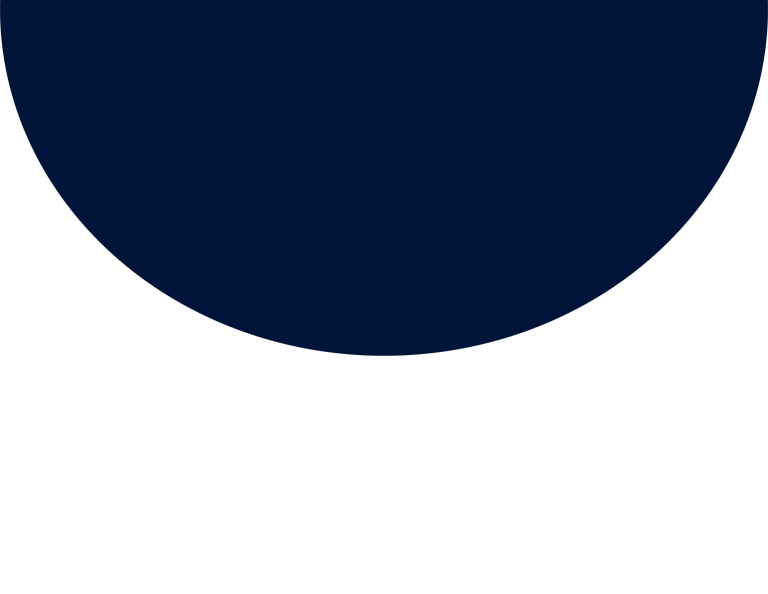
Give the GLSL for this background, as a Shadertoy shader.

```glsl
// Signed distance estimate to an ellipse, from its implicit form and gradient
float ellipseDistance(vec2 p, vec2 radii) {
    float k = length(p / radii);
    float slope = length(p / (radii * radii));
    return k * (k - 1.0) / max(slope, 1e-4);
}

void mainImage(out vec4 fragColor, in vec2 fragCoord) {
    // Canvas units: height is 1, x runs from 0 to the aspect ratio
    float aspect = iResolution.x / iResolution.y;
    vec2 p = fragCoord / iResolution.y;
    float pixel = 1.0 / iResolution.y;

    const vec3 white = vec3(1.0);
    const vec3 navy = vec3(0.0, 0.075, 0.22);

    // Wide bowl hanging from the top, touching both sides
    vec2 center = vec2(0.5 * aspect, 0.985);
    float bowl = ellipseDistance(p - center, vec2(0.5 * aspect, 0.584));
    float coverage = 1.0 - smoothstep(-0.75 * pixel, 0.75 * pixel, bowl);

    fragColor = vec4(mix(white, navy, coverage), 1.0);
}
```
